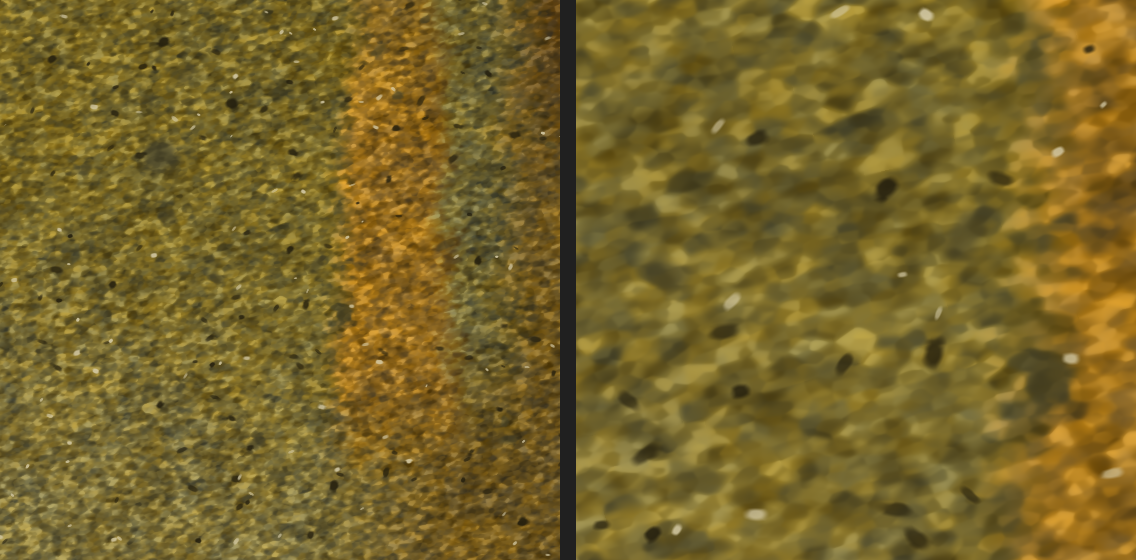
Left: the whole. Right: its middle third, enlarged.
Give the GLSL for this texture, as a WebGL 1 fragment shader.

```glsl
precision highp float;
// Weathered sandy stone: soft, tilted cellular grains in olive and ochre,
// stained by an orange vertical band with a grey-green and a brown strip beside it.
// Scattered rough ellipses add dark pits, grey pebbles and pale glints.

uniform vec2 u_resolution;

#define GRAIN_SCALE vec2(70.0, 112.0)
#define GRAIN_TILT 0.25
#define GRAIN_BLEND 5.0
#define GRAIN_CONTRAST 0.92
#define HUE_SPREAD 0.17
#define BLOTCH_CONTRAST 0.16
#define PIT_DENSITY 0.17
#define PEBBLE_DENSITY 0.22
#define GLINT_DENSITY 0.10

const vec3 OLIVE = vec3(0.455, 0.395, 0.150);
const vec3 PALE_OLIVE = vec3(0.475, 0.425, 0.215);
const vec3 ORANGE = vec3(0.555, 0.400, 0.115);
const vec3 GREY_GREEN = vec3(0.415, 0.375, 0.180);
const vec3 BROWN = vec3(0.415, 0.325, 0.120);
const vec3 DARK_BROWN = vec3(0.330, 0.230, 0.065);
const vec3 PIT = vec3(0.140, 0.120, 0.055);
const vec3 PEBBLE = vec3(0.310, 0.290, 0.170);
const vec3 GLINT = vec3(0.840, 0.800, 0.660);

vec3 hash3(vec2 cell) {
  vec3 h = fract(cell.xyx * vec3(0.1031, 0.1030, 0.0973));
  h += dot(h, h.yxz + 33.33);
  return fract((h.xxy + h.yzz) * h.zyx);
}

mat2 rotation(float angle) {
  float c = cos(angle), s = sin(angle);
  return mat2(c, -s, s, c);
}

// Cellular noise with blended borders: x is tone, y is hue, both 0 to 1.
vec2 softGrains(vec2 p) {
  vec2 cell = floor(p), sum = vec2(0.0);
  float total = 0.0;
  for (int j = -1; j <= 1; j++) {
    for (int i = -1; i <= 1; i++) {
      vec2 id = cell + vec2(float(i), float(j));
      vec2 offset = id + hash3(id).xy - p;
      float weight = exp(-GRAIN_BLEND * dot(offset, offset));
      sum += weight * hash3(id + 71.3).xy;
      total += weight;
    }
  }
  return sum / total;
}

// Rough-edged ellipse, 1 inside and 0 outside.
float chip(vec2 q, vec2 radii, float wobble) {
  q = abs(q / radii);
  float d = mix(length(q), max(q.x, q.y), 0.25) + wobble;
  return 1.0 - smoothstep(0.5, 1.25, d);
}

// Chips scattered on a jittered grid; radius is in cell units.
float chips(vec2 p, float density, float radius, float wobble) {
  vec2 cell = floor(p);
  float mask = 0.0;
  for (int j = -1; j <= 1; j++) {
    for (int i = -1; i <= 1; i++) {
      vec2 id = cell + vec2(float(i), float(j));
      vec3 place = hash3(id + 13.7), form = hash3(id + 151.9);
      vec2 q = rotation(GRAIN_TILT + 2.0 * (form.x - 0.5)) * (p - id - place.xy);
      vec2 radii = radius * mix(0.55, 1.3, form.y) * vec2(1.3, mix(0.5, 1.0, form.z));
      float strength = step(place.z, density) * mix(0.6, 1.0, form.z);
      mask = max(mask, strength * chip(q, radii, wobble));
    }
  }
  return mask;
}

// Broad stains: olive field, orange band, grey-green and brown strips.
vec3 stains(vec2 p) {
  vec3 field = mix(PALE_OLIVE, OLIVE, smoothstep(0.1, 0.75, p.y + 0.25 * p.x));
  vec3 strip = mix(BROWN, GREY_GREEN, smoothstep(0.15, 0.45, p.y));
  vec3 edge = mix(BROWN, DARK_BROWN, smoothstep(0.6, 1.0, p.y) * smoothstep(0.9, 1.0, p.x));
  field = mix(field, strip, smoothstep(0.55, 0.84, p.x));
  field = mix(field, edge, smoothstep(0.86, 0.97, p.x));
  float left = mix(0.575, 0.642, p.y), right = mix(0.830, 0.785, p.y);
  float band = smoothstep(left - 0.03, left + 0.035, p.x);
  band *= 1.0 - smoothstep(right - 0.03, right + 0.02, p.x);
  band *= smoothstep(0.12, 0.32, p.y) * mix(1.0, 0.7, smoothstep(0.75, 1.0, p.y));
  return mix(field, ORANGE, band);
}

void main() {
  vec2 uv = gl_FragCoord.xy / u_resolution;
  vec2 grainUv = rotation(GRAIN_TILT) * uv * GRAIN_SCALE;
  vec2 coarse = softGrains(grainUv + 40.0);
  vec2 fine = softGrains(grainUv * 1.7 + 190.0);
  vec2 blotch = softGrains(uv * 15.0 + 7.0) - 0.5;
  vec2 grain = mix(coarse, fine, 0.33) - 0.5;

  // Base stain with blotches, grain tone and a shift between ochre and grey-green.
  vec3 color = stains(uv + 0.05 * grain + 0.04 * blotch);
  color *= 1.0 + GRAIN_CONTRAST * grain.x + BLOTCH_CONTRAST * blotch.x;
  color += HUE_SPREAD * (grain.y + 0.4 * blotch.y) * vec3(0.45, 0.08, -0.65);
  color += vec3(0.06, 0.06, 0.06) * smoothstep(0.12, 0.32, grain.x);

  // Pebbles, one of them large, then pits and glints.
  float wobble = 0.9 * grain.x;
  float pebble = 0.7 * chips(uv * 13.0 + 5.0, PEBBLE_DENSITY, 0.17, wobble);
  vec2 largeUv = rotation(0.45) * (uv - vec2(0.287, 0.72));
  pebble = max(pebble, 0.95 * chip(largeUv, vec2(0.039, 0.028), 0.4 * wobble));
  color = mix(color, PEBBLE * (1.0 + 0.4 * grain.x), pebble);
  color = mix(color, PIT, 0.9 * chips(uv * 25.0 + 31.0, PIT_DENSITY, 0.16, wobble));
  color = mix(color, GLINT, 0.9 * chips(uv * 33.0 + 83.0, GLINT_DENSITY, 0.14, -wobble));

  gl_FragColor = vec4(clamp(color, 0.0, 1.0), 1.0);
}
```
